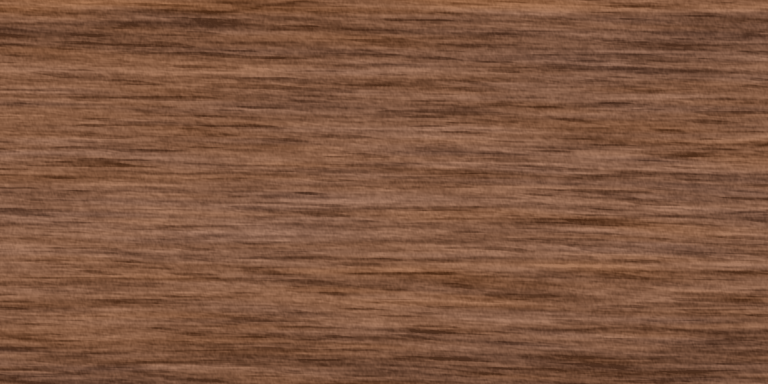
Write a WebGL 1 fragment shader that draws this texture.

```glsl
precision highp float;
// Walnut board with fine horizontal grain, soft bands and a few thin dark growth veins.

uniform vec2 u_resolution;

#define BAND_CONTRAST 0.22
#define STREAK_CONTRAST 0.27
#define FIBRE_CONTRAST 0.44
#define PORE_DEPTH 0.30
#define VEIN_DEPTH 0.34
#define SPECK_CONTRAST 0.34
#define VEIN_COUNT 6.0
#define WAVINESS 0.030
#define DARK_WOOD vec3(0.335, 0.208, 0.135)
#define MID_WOOD vec3(0.496, 0.338, 0.246)
#define LIGHT_WOOD vec3(0.635, 0.462, 0.358)
#define WARM_SHIFT vec3(0.010, -0.010, -0.036)

float hash(vec2 cell) {
  vec3 h = fract(cell.xyx * vec3(0.1031, 0.1030, 0.0973));
  h += dot(h, h.yzx + 33.33);
  return fract((h.x + h.y) * h.z);
}

// Smooth value noise, centred on zero
float noise(vec2 p) {
  vec2 cell = floor(p);
  vec2 f = fract(p);
  f = f * f * (3.0 - 2.0 * f);
  float low = mix(hash(cell), hash(cell + vec2(1.0, 0.0)), f.x);
  float high = mix(hash(cell + vec2(0.0, 1.0)), hash(cell + vec2(1.0, 1.0)), f.x);
  return mix(low, high, f.y) - 0.5;
}

// Noise stretched along the board; a slight shear hides the lattice
float grain(vec2 p, vec2 frequency, float layer) {
  vec2 s = p * frequency + layer * vec2(17.3, 41.7);
  s.x += 0.37 * s.y;
  return noise(s);
}

float bell(float x, float centre, float width) {
  float d = (x - centre) / width;
  return exp(-d * d);
}

// Slow light and dark zones across the board
float zones(float y) {
  return 0.20 * smoothstep(0.955, 0.985, y)
       - 0.20 * bell(y, 0.905, 0.045)
       + 0.05 * bell(y, 0.66, 0.16)
       - 0.13 * (1.0 - smoothstep(0.0, 0.25, y));
}

// Thin growth lines with a soft dark side and a pale rim
float veins(vec2 p) {
  float field = p.y * VEIN_COUNT + 0.9 * grain(p, vec2(1.2, 2.2), 1.0)
              + 0.14 * grain(p, vec2(5.0, 4.0), 2.0);
  float ring = fract(field);
  float shade = smoothstep(0.70, 0.92, ring) * (1.0 - smoothstep(0.92, 0.97, ring));
  float line = bell(ring, 0.92, 0.028);
  float rim = bell(ring, 0.05, 0.04);
  float presence = smoothstep(-0.2, 0.25, grain(p, vec2(1.3, 5.0), 3.0));
  float broken = 0.8 + 0.8 * grain(p, vec2(9.0, 60.0), 15.0);
  return (0.5 * rim - 0.35 * shade - 0.8 * line) * presence * broken;
}

void main() {
  vec2 p = gl_FragCoord.xy / u_resolution.y;
  vec2 q = p;
  q.y += WAVINESS * grain(p, vec2(1.2, 3.0), 4.0)
       + 0.004 * grain(p, vec2(5.0, 10.0), 5.0);

  // Layers from broad bands to single fibres
  float tone = 0.555 + zones(p.y) + VEIN_DEPTH * veins(p);
  tone += BAND_CONTRAST * grain(q, vec2(0.8, 13.0), 6.0);
  tone += STREAK_CONTRAST * grain(q, vec2(1.6, 42.0), 7.0);
  tone += FIBRE_CONTRAST * grain(q, vec2(3.5, 88.0), 8.0);
  tone += 0.95 * FIBRE_CONTRAST * grain(q, vec2(8.0, 160.0), 9.0);

  // Short dark pores, then two crossed layers of surface speckle
  float pore = smoothstep(0.14, 0.36, grain(q, vec2(9.0, 118.0), 10.0));
  tone -= PORE_DEPTH * pore;
  vec2 turned = vec2(0.8 * p.x - 0.6 * p.y, 0.6 * p.x + 0.8 * p.y);
  tone += SPECK_CONTRAST * grain(p, vec2(50.0, 215.0), 11.0);
  tone += 0.7 * SPECK_CONTRAST * grain(turned, vec2(173.0, 187.0), 13.0);
  tone = clamp(tone, -0.1, 1.05);

  // Tone ramp with streaks of warmer and greyer wood
  vec3 wood = mix(DARK_WOOD, MID_WOOD, min(tone * 2.0, 1.0));
  wood = mix(wood, LIGHT_WOOD, max(tone * 2.0 - 1.0, 0.0));
  float warmth = 0.8 * grain(q, vec2(1.2, 16.0), 12.0)
               + 0.8 * grain(q, vec2(4.0, 60.0), 14.0)
               + 0.9 * smoothstep(0.95, 0.99, p.y);
  wood += WARM_SHIFT * warmth;

  gl_FragColor = vec4(wood, 1.0);
}
```
